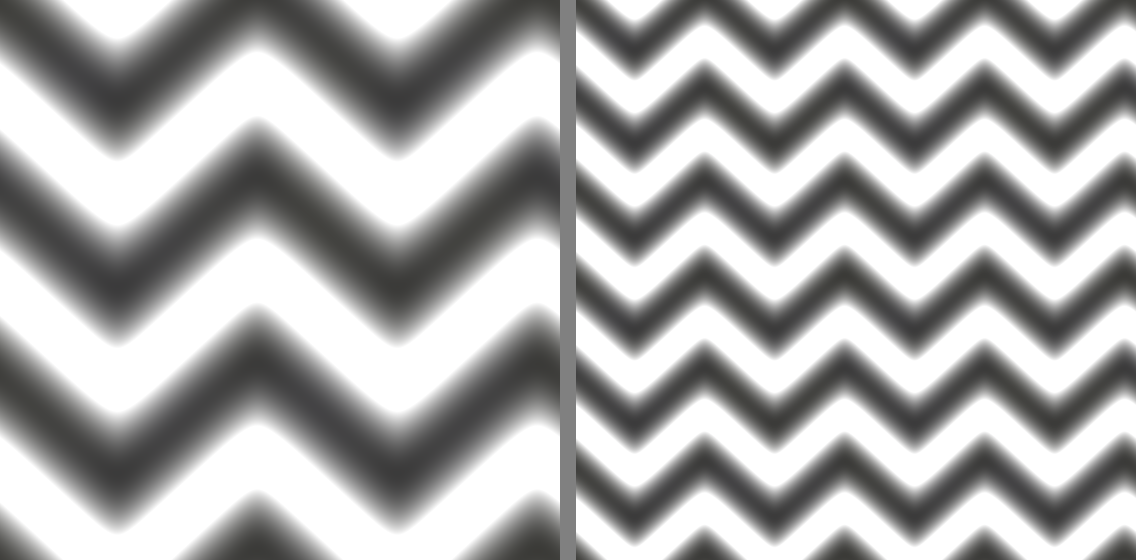
Left, the tile; right, the same tile 2 across and 2 down.
Give the GLSL for this pattern, as a WebGL 1 fragment shader.

```glsl
precision highp float;
// Soft, blurred charcoal chevron stripes on white, two zigzags across and three stripes down.

uniform vec2 u_resolution;

const float TAU = 6.2831853;

float hash(vec2 p) {
  return fract(sin(dot(p, vec2(127.1, 311.7))) * 43758.5453);
}

// Value noise that wraps after a whole number of cells
float wrappedNoise(vec2 p, float cells) {
  vec2 i = floor(p);
  vec2 f = fract(p);
  f = f * f * (3.0 - 2.0 * f);
  float a = hash(mod(i, cells));
  float b = hash(mod(i + vec2(1.0, 0.0), cells));
  float c = hash(mod(i + vec2(0.0, 1.0), cells));
  float d = hash(mod(i + vec2(1.0, 1.0), cells));
  return mix(mix(a, b, f.x), mix(c, d, f.x), f.y);
}

void main() {
  vec2 uv = gl_FragCoord.xy / u_resolution;

  // Triangle wave with rounded corners, measured in stripe periods
  float swing = cos(TAU * (2.0 * uv.x - 0.919));
  float zigzag = 0.229 * asin(0.957 * swing);

  // Vertical distance to the nearest stripe centre
  float dist = abs(fract(3.0 * uv.y - 0.757 - zigzag + 0.5) - 0.5);

  // Stripe core is slightly darker at the corners
  float core = mix(0.262, 0.23, pow(abs(swing), 6.0));
  float shade = min(core + 7.0 * dist * dist, 1.0);

  // Faint warm and cool drift, strongest in the dark parts
  float drift = wrappedNoise(uv * 7.0, 7.0) - 0.5;
  vec3 tint = vec3(0.002, 0.0, -0.004) + drift * vec3(0.006, 0.004, 0.03);
  vec3 color = vec3(shade) + tint * (1.0 - shade);

  gl_FragColor = vec4(color, 1.0);
}
```
